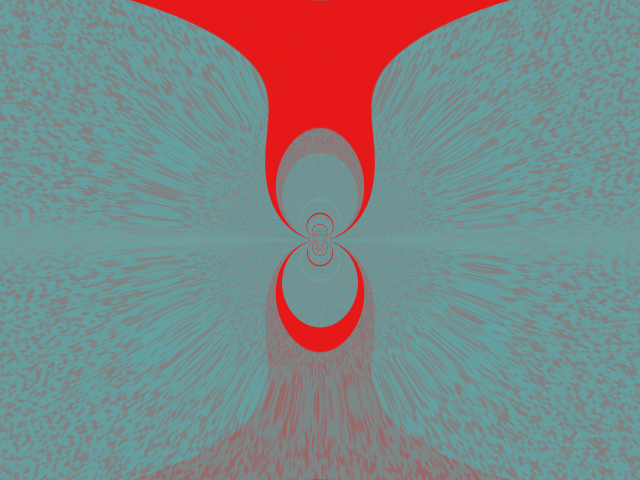
Reproduce this background procedurally as a WebGL 1 fragment shader.

```glsl
precision highp float;
uniform vec2 u_resolution;

#define TEAL vec3(0.37, 0.65, 0.65)
#define RED vec3(0.905, 0.09, 0.09)
#define HAZE vec3(0.44, 0.62, 0.62)
#define STRETCH 8.57
#define BAND_HALF_WIDTH 0.385
#define GRAIN_FREQUENCY 19.0
#define HAZE_SHARPNESS 14.0
#define PI 3.14159265

float hash(vec2 cell) {
  return fract(sin(dot(cell, vec2(127.1, 311.7))) * 43758.545);
}

float valueNoise(vec2 p) {
  vec2 cell = floor(p);
  vec2 f = fract(p);
  f = f * f * (3.0 - 2.0 * f);
  float low = mix(hash(cell), hash(cell + vec2(1.0, 0.0)), f.x);
  float high = mix(hash(cell + vec2(0.0, 1.0)), hash(cell + 1.0), f.x);
  return mix(low, high, f.y);
}

void main() {
  vec2 p = (gl_FragCoord.xy - 0.5 * u_resolution) / u_resolution.y;
  float r2 = max(dot(p, p), 0.00001);

  // Plane plus its inversion: folds at a circle, which draws out radial streaks
  float scale = STRETCH + 1.0 / r2;
  vec2 warped = p * scale;

  // Grain on a tilted lattice, calmer towards the centre
  vec2 lattice = mat2(0.8, 0.6, -0.6, 0.8) * warped * GRAIN_FREQUENCY;
  float noise = valueNoise(lattice);
  float contrast = mix(0.45, 1.0, smoothstep(0.1, 0.35, sqrt(r2)));
  float blobs = mix(0.38, smoothstep(0.3, 0.9, noise), contrast);
  float ground = 0.05 + 0.22 * blobs;

  // Cleaner teal patches in the four quadrants
  vec2 patchOffset = (abs(p) - vec2(0.33, 0.2)) / vec2(0.1, 0.07);
  ground -= 0.03 * exp(-dot(patchOffset, patchOffset));

  // Repeating bands: solid red before each phase wrap, grainy grey after it
  float phase = mod(0.5 * warped.y, 2.0 * PI) - PI;
  float blur = min(0.25 * scale / u_resolution.y, 0.8);
  float band = 1.0 - smoothstep(BAND_HALF_WIDTH - blur, BAND_HALF_WIDTH + blur, abs(phase));
  float redSide = 1.0 - smoothstep(-blur, blur, phase);
  float greyTone = 0.21 + 0.23 * blobs;
  float redTone = 1.0 - 0.02 * noise;
  float tone = mix(ground, mix(greyTone, redTone, redSide), band);
  vec3 color = mix(TEAL, RED, tone);

  // Pale haze along the horizon and in faint rings
  float fromHaze = PI - abs(phase);
  color = mix(color, HAZE, 0.75 * exp(-HAZE_SHARPNESS * fromHaze * fromHaze));

  gl_FragColor = vec4(color, 1.0);
}
```
